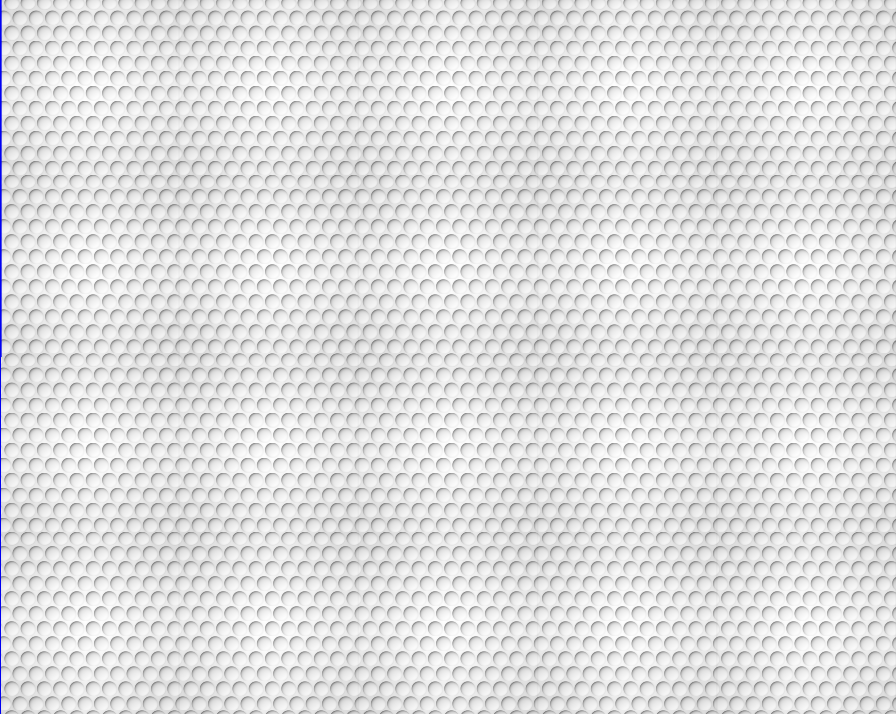
This pattern is drawn by a WebGL 2 fragment shader. Its source:

```glsl
#version 300 es
precision highp float;
// Pale embossed sheet with staggered round holes, softly shaded in tiles, with a blue left edge.

#define TILES vec2(5.0, 4.0)
#define COLUMNS 11.0
#define ROWS 12.0
#define ROW_PITCH 0.0842
#define FIRST_ROW 0.0165
#define SEAM_SQUASH 1.12
#define HOLE_RADIUS 0.041
#define RIM_WIDTH 0.0085
#define RIM_DARKNESS 0.43
#define SEAM_WIDTH 0.002
#define EDGE_WIDTH 0.0018

uniform vec2 u_resolution;
out vec4 fragColor;

const float TAU = 6.2831853;
const vec2 LIGHT_SIDE = vec2(-0.6, -0.8);
const vec3 EDGE_BLUE = vec3(0.0, 0.0, 0.95);

// Offset from the nearest hole centre; odd rows shift by half a column.
vec2 holeOffset(vec2 t) {
    // The first row reaches back over the tile seam, where rows crowd together.
    float lastRow = FIRST_ROW + (ROWS - 1.0) * ROW_PITCH;
    float seamMiddle = 0.5 * (lastRow + 1.0 + FIRST_ROW);
    float y = t.y - step(seamMiddle, t.y) - FIRST_ROW;
    float row = clamp(floor(y / ROW_PITCH + 0.5), 0.0, ROWS - 1.0);
    float column = t.x * COLUMNS - 0.22 + 0.5 * mod(row, 2.0);
    float squash = row < 0.5 ? SEAM_SQUASH : 1.0;
    return vec2((fract(column) - 0.5) / COLUMNS, (y - row * ROW_PITCH) * squash);
}

void main() {
    vec2 uv = gl_FragCoord.xy / u_resolution;
    vec2 t = fract(vec2(uv.x, 1.0 - uv.y) * TILES);
    float pixel = TILES.x / u_resolution.x;

    // Each tile is brightest in the middle and greyer at its seams.
    vec2 wave = cos(TAU * t);
    float glow = 0.5 - 0.25 * (wave.x + wave.y);
    float sheet = mix(0.86, 0.995, glow);

    // Hole floor lightens away from the shaded upper left.
    vec2 q = holeOffset(t);
    float dist = length(q) - HOLE_RADIUS;
    float slope = dot(q, LIGHT_SIDE) / HOLE_RADIUS;
    float hole = 0.925 - 0.06 * slope + 0.05 * (glow - 0.5);

    // Crescent shadow: crisp at the rim, fading inwards on the shaded side.
    float facing = dot(q, LIGHT_SIDE) / max(length(q), 0.0001);
    float fade = exp(min(dist, 0.0) / RIM_WIDTH);
    hole -= RIM_DARKNESS * fade * pow(0.5 + 0.5 * facing, 1.8);

    float inside = 1.0 - smoothstep(-0.6 * pixel, 0.6 * pixel, dist);
    float tone = mix(sheet, hole, inside);

    // Faint outline around the whole hole.
    tone -= 0.035 * exp(-pow(dist / 0.006, 2.0));

    // Hairline joints between tile columns.
    float joint = min(t.x, 1.0 - t.x);
    tone -= 0.025 * (1.0 - smoothstep(SEAM_WIDTH, SEAM_WIDTH + pixel, joint));

    // Blue strip along the left side, narrower in the lower half.
    float stripWidth = EDGE_WIDTH * mix(0.65, 1.0, step(0.5, uv.y));
    float halfPixel = 0.5 / u_resolution.x;
    float strip = 1.0 - smoothstep(stripWidth - halfPixel, stripWidth + halfPixel, uv.x);
    vec3 color = mix(vec3(clamp(tone, 0.0, 1.0)), EDGE_BLUE, strip);
    fragColor = vec4(color, 1.0);
}
```
